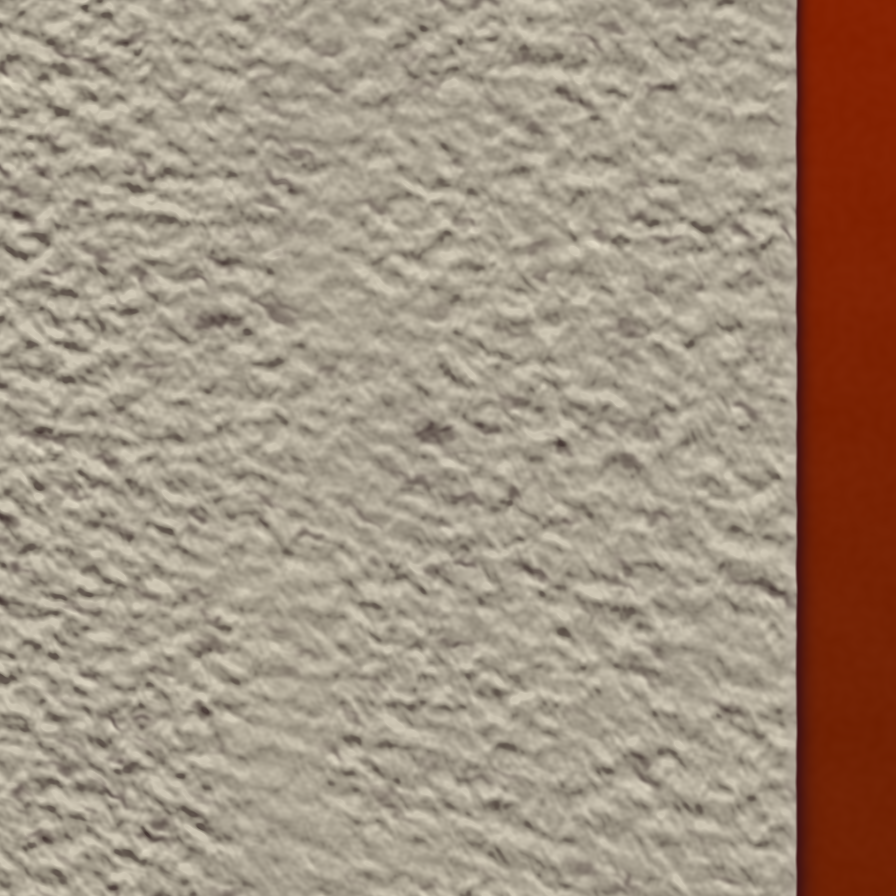
Give the GLSL for this texture, as a Shadertoy shader.

```glsl
// Rough pale stucco wall lit from above, beside a smooth rust-red strip.
#define WALL_EDGE 0.889
#define GRAIN_SCALE vec2(31.0, 45.0)
#define LIGHT_STEP vec2(0.0, 0.0085)
#define RELIEF_GAIN 0.25
#define PIT_DEPTH 0.50
#define DENT_GRID vec2(22.0, 34.0)
#define STUCCO vec3(0.667, 0.637, 0.572)
#define PIT_COLOR vec3(0.27, 0.21, 0.20)
#define RUST_TOP vec3(0.53, 0.135, 0.008)
#define RUST_LOW vec3(0.45, 0.135, 0.015)
#define SEAM_COLOR vec3(0.22, 0.06, 0.085)

float hash(vec2 cell) {
    vec3 h = fract(vec3(cell.xyx) * vec3(0.1031, 0.1030, 0.0973));
    h += dot(h, h.yzx + 33.33);
    return fract((h.x + h.y) * h.z);
}

vec2 hashDirection(vec2 cell) {
    float angle = 6.2832 * hash(cell);
    return vec2(cos(angle), sin(angle));
}

float gradientNoise(vec2 p) {
    vec2 i = floor(p), f = p - i;
    vec2 u = f * f * f * (f * (f * 6.0 - 15.0) + 10.0);
    vec2 e = vec2(0.0, 1.0);
    float low = mix(dot(hashDirection(i), f),
                    dot(hashDirection(i + e.yx), f - e.yx), u.x);
    float high = mix(dot(hashDirection(i + e), f - e),
                     dot(hashDirection(i + e.yy), f - e.yy), u.x);
    return mix(low, high, u.y);
}

// Shear that makes ridges fall gently to the right, more so low down.
vec2 sheared(vec2 p) {
    return vec2(p.x, p.y + mix(0.32, 0.08, p.y) * p.x);
}

float stuccoHeight(vec2 p) {
    vec2 q = sheared(p);
    q += 0.006 * vec2(gradientNoise(p * 31.0 + 7.0), gradientNoise(p * 27.0 + 41.0));
    float height = 0.0, amplitude = 1.0;
    vec2 s = q * GRAIN_SCALE + 50.0;
    for (int octave = 0; octave < 3; octave++) {
        height += amplitude * gradientNoise(s);
        s = s * vec2(1.95, 1.8) + 17.3;
        amplitude *= 0.5;
    }
    return height;
}

// Coarse on the left, worn smooth along a band near x = 0.34.
float roughness(vec2 p) {
    float worn = exp(-pow((p.x - 0.34 - 0.06 * (p.y - 0.5)) / 0.07, 2.0));
    float coarse = 1.0 - smoothstep(0.05, 0.38, p.x);
    float patches = gradientNoise(p * vec2(8.0, 10.0) + 13.0);
    return clamp(1.08 + 0.22 * coarse - 0.28 * worn + 0.5 * patches, 0.45, 1.6);
}

// Scattered short dents: x is the shadow, y is the lit lip beneath.
vec2 dents(vec2 p) {
    vec2 s = sheared(p) * DENT_GRID;
    s += 0.35 * vec2(gradientNoise(p * 60.0), gradientNoise(p * 60.0 + 31.0));
    vec2 base = floor(s), result = vec2(0.0);
    for (int k = 0; k < 9; k++) {
        vec2 cell = base + vec2(k % 3, k / 3) - 1.0;
        float chance = hash(cell + 71.0);
        vec2 d = s - cell - vec2(hash(cell + 11.0), hash(cell + 37.0));
        d.y += d.x * (hash(cell + 53.0) - 0.35);
        d /= vec2(mix(0.18, 0.42, hash(cell + 90.0)), 0.19);
        float strength = smoothstep(0.5, 1.0, chance);
        vec2 below = d + vec2(0.0, 1.7);
        result += strength * vec2(exp(-dot(d, d)), exp(-dot(below, below)));
    }
    return min(result, 1.0);
}

float hollow(vec2 p, vec2 center, vec2 size) {
    vec2 d = (p - center) / size;
    d += 1.3 * vec2(gradientNoise(p * 65.0), gradientNoise(p * 80.0 + 19.0));
    return exp(-dot(d, d));
}

vec3 wallColor(vec2 p) {
    float rough = roughness(p);
    float relief = rough * (stuccoHeight(p) - stuccoHeight(p + LIGHT_STEP));
    vec2 dent = dents(p) * rough;
    // Two deeper hollows, the central one with a bright lip.
    float deep = hollow(p, vec2(0.485, 0.517), vec2(0.020, 0.009))
               + hollow(p, vec2(0.236, 0.641), vec2(0.020, 0.008));
    float lip = hollow(p, vec2(0.492, 0.497), vec2(0.030, 0.008));

    float shade = RELIEF_GAIN * clamp(relief, -0.75, 0.55) + 0.07 * (lip + dent.y);
    vec3 color = STUCCO + shade * vec3(1.0, 1.0, 0.95);
    float pit = PIT_DEPTH * smoothstep(0.32, 0.95, -relief) + 0.52 * dent.x;
    color = mix(color, PIT_COLOR, clamp(pit + 0.75 * deep, 0.0, 0.9));

    // Broad tint drift and fine grain.
    color += 0.02 * gradientNoise(p * 5.0 + 3.0) * vec3(1.0, 1.0, 0.7);
    color += 0.04 * gradientNoise(p * vec2(120.0, 160.0));
    float rim = smoothstep(0.018, 0.003, WALL_EDGE - p.x);
    return mix(color, vec3(0.74, 0.70, 0.65), 0.4 * rim);
}

vec3 stripColor(vec2 p, float inside) {
    vec3 color = mix(RUST_LOW, RUST_TOP, smoothstep(0.1, 1.1, p.y));
    color += 0.012 * gradientNoise(p * 14.0) + 0.012 * gradientNoise(p * 75.0);
    float seam = exp(-pow(max(inside, 0.0) / mix(0.013, 0.008, p.y), 1.5));
    return mix(color, SEAM_COLOR, 0.9 * seam);
}

void mainImage(out vec4 fragColor, in vec2 fragCoord) {
    vec2 p = fragCoord / iResolution.xy;
    float inside = p.x - WALL_EDGE - 0.001 * gradientNoise(vec2(p.y * 42.0, 5.5));
    float blur = max(0.002, 1.0 / iResolution.x);
    vec3 color = mix(wallColor(p), stripColor(p, inside), smoothstep(-blur, blur, inside));
    fragColor = vec4(clamp(color, 0.0, 1.0), 1.0);
}
```
